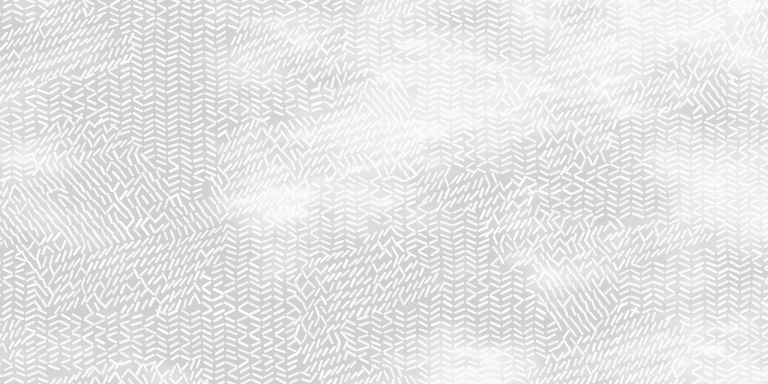
Write a Shadertoy shader that draws this pattern.

```glsl
// Broken herringbone of short white brush strokes on a cloudy pale grey wash.

// All lengths are fractions of the canvas height.
const vec3 WASH_DARK = vec3(0.815);
const vec3 WASH_LIGHT = vec3(0.935);
const vec3 STROKE_COLOR = vec3(0.99);
const vec2 CHEVRON_CELL = vec2(0.031, 0.0165);
const vec2 STEEP_CELL = vec2(0.0175, 0.027);
const float CHEVRON_ANGLE = 0.45;
const float STEEP_ANGLE = 0.98;
const float STEEP_TILT = 0.3;
const float STEEP_LEVEL = 0.56;    // region noise above this is steep
const float HALF_LENGTH = 0.0118;
const float HALF_WIDTH = 0.0031;
const float SOFTNESS = 0.0012;
const float WARP = 0.007;

float hash(vec2 p) {
    return fract(sin(dot(p, vec2(127.1, 311.7))) * 43758.5453);
}

float noise(vec2 p) {
    vec2 i = floor(p), f = fract(p);
    f = f * f * (3.0 - 2.0 * f);
    return mix(mix(hash(i), hash(i + vec2(1, 0)), f.x),
               mix(hash(i + vec2(0, 1)), hash(i + vec2(1, 1)), f.x), f.y);
}

float fbm(vec2 p) {
    float sum = 0.0, amp = 0.5;
    for (int i = 0; i < 5; i++) {
        sum += amp * noise(p);
        p = mat2(1.6, 1.2, -1.2, 1.6) * p + 7.3;
        amp *= 0.5;
    }
    return sum / 0.97;
}

// Distance to a segment through the origin along a unit direction
float segmentDistance(vec2 p, vec2 dir, float halfLength) {
    return length(p - dir * clamp(dot(p, dir), -halfLength, halfLength));
}

// Coverage of one stroke layout; each stroke exists only in its own regions
float strokeLayer(vec2 p, vec2 cell, float angle, float tilt, bool steep, float edge) {
    vec2 home = floor(vec2(p.x, p.y - tilt * p.x) / cell);
    float cover = 0.0;
    for (int y = -1; y <= 1; y++)
    for (int x = -1; x <= 1; x++) {
        vec2 id = home + vec2(x, y);
        vec2 center = (id + 0.5) * cell;
        center.y += tilt * center.x;
        float region = noise(center * vec2(6.0, 8.0) + 31.0);
        if ((region > STEEP_LEVEL) != steep) continue;

        // Alternate by column, or lean one way per region, with messy flips
        float mess = smoothstep(0.5, 0.8, noise(center * 9.0 + 70.0));
        float lean = steep ? sign(noise(center * 4.0 + 12.0) - 0.3)
                           : 1.0 - 2.0 * mod(id.x, 2.0);
        if (hash(id + 5.7) < 0.05 + 0.4 * mess) lean = -lean;

        float a = lean * angle * (0.75 + 0.5 * hash(id + 17.3));
        vec2 jitter = vec2(hash(id + 2.1), hash(id + 9.4)) - 0.5;
        center += jitter * cell * 0.16;
        float reach = HALF_LENGTH * (0.8 + 0.3 * hash(id + 23.9));
        float width = HALF_WIDTH * (0.85 + 0.3 * hash(id + 41.2));
        float d = segmentDistance(p - center, vec2(cos(a), sin(a)), reach) - width;
        float ink = 0.78 + 0.22 * hash(id + 55.6);
        cover = max(cover, ink * (1.0 - smoothstep(-edge, edge, d)));
    }
    return cover;
}

void mainImage(out vec4 fragColor, in vec2 fragCoord) {
    vec2 p = fragCoord / iResolution.y;
    float edge = max(SOFTNESS, 0.6 / iResolution.y);

    // Cloudy wash with faint horizontal streaks
    float cloud = fbm(p * vec2(2.6, 4.2) + 3.0);
    float streak = fbm(p * vec2(14.0, 34.0) + 50.0);
    float tone = smoothstep(0.3, 0.78, cloud + 0.25 * (streak - 0.5));
    vec3 color = mix(WASH_DARK, WASH_LIGHT, tone);

    // Small bright smudges inside the lightest clouds
    float smudge = smoothstep(0.55, 0.75, streak) * smoothstep(0.5, 0.7, cloud);
    color = mix(color, STROKE_COLOR, 0.6 * smudge);

    // Hand-drawn wobble of the rows, then both stroke layouts
    vec2 wobble = vec2(noise(p * 7.0), noise(p * 7.0 + 40.0)) - 0.5;
    vec2 q = p + 2.0 * WARP * wobble;
    float strokes = max(
        strokeLayer(q, CHEVRON_CELL, CHEVRON_ANGLE, 0.0, false, edge),
        strokeLayer(q, STEEP_CELL, STEEP_ANGLE, STEEP_TILT, true, edge));

    fragColor = vec4(mix(color, STROKE_COLOR, strokes), 1.0);
}
```
